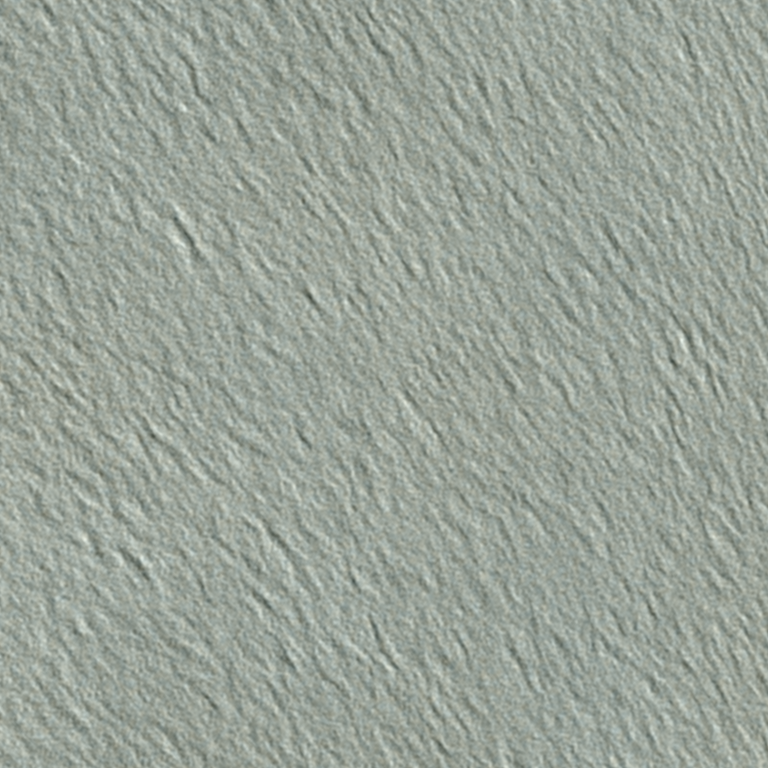
Reproduce this texture procedurally as a Shadertoy shader.

```glsl
// Grey-green rough paper with short slanted wrinkles lit from the upper right.

// Integer hash: one pseudo-random gradient per lattice cell, components in -1..1
vec2 hashGradient(ivec2 cell) {
    uvec2 h = uvec2(cell) * 1664525u + 1013904223u;
    h.x += h.y * 1664525u;
    h.y += h.x * 1664525u;
    h ^= h >> 16u;
    h.x += h.y * 1664525u;
    h.y += h.x * 1664525u;
    h ^= h >> 16u;
    return vec2(h & 65535u) / 32767.5 - 1.0;
}

float gradientNoise(vec2 p) {
    ivec2 cell = ivec2(floor(p));
    vec2 f = fract(p);
    vec2 w = f * f * (3.0 - 2.0 * f);
    float a = dot(hashGradient(cell), f);
    float b = dot(hashGradient(cell + ivec2(1, 0)), f - vec2(1, 0));
    float c = dot(hashGradient(cell + ivec2(0, 1)), f - vec2(0, 1));
    float d = dot(hashGradient(cell + ivec2(1, 1)), f - vec2(1, 1));
    return mix(mix(a, b, w.x), mix(c, d, w.x), w.y);
}

// Paper height: long wrinkles, shorter folds, bumps and fine grain
float paperHeight(vec2 p) {
    // Wrinkle frame: the slant steepens from left to right and wavers
    float across = dot(p, vec2(0.69, 0.54)) + 0.16 * p.x * p.x;
    float along = dot(p, vec2(0.54, -0.84));
    across += 0.018 * gradientNoise(p * 4.0 + 7.3);
    across += 0.004 * gradientNoise(p * 35.0 + 2.1);
    across += 0.0025 * gradientNoise(p * 85.0 + 51.2);

    // Wrinkles lean over slightly, so their shaded faces are the narrower ones
    vec2 wrinkleAt = vec2(across * 60.0, along * 21.0);
    wrinkleAt.x += 0.3 * gradientNoise(wrinkleAt);
    float wrinkles = gradientNoise(wrinkleAt);
    float folds = gradientNoise(vec2(across * 92.0, along * 36.0) + 63.4);
    float bumps = gradientNoise(vec2(across * 95.0, along * 68.0) + 27.8);
    float grain = gradientNoise(mat2(0.8, 0.6, -0.6, 0.8) * p * 150.0 + 18.9);

    float patches = 1.0 + 0.7 * gradientNoise(p * 11.0 + 31.7);
    return patches * (0.00125 * wrinkles + 0.00068 * folds) + 0.0006 * bumps + 0.0004 * grain;
}

void mainImage(out vec4 fragColor, in vec2 fragCoord) {
    vec2 p = fragCoord / iResolution.y;

    // Slope towards the light gives the relief shading
    vec2 lightStep = 0.0024 * vec2(0.84, 0.54);
    float relief = (paperHeight(p - 0.5 * lightStep) - paperHeight(p + 0.5 * lightStep)) / 0.0024;
    relief *= 1.1 - 0.2 * smoothstep(0.0, 0.8, p.x);

    // Broad tone drift, fine speckle and faint warm and cool flecks
    float tone = 0.045 * gradientNoise(p * 3.0 + 11.6) + 0.03 * gradientNoise(p * 14.0 + 4.2);
    float speckle = 0.12 * gradientNoise(mat2(0.6, 0.8, -0.8, 0.6) * p * 205.0 + 9.7);
    float warmth = 0.035 * gradientNoise(p * 100.0 + 40.5) + 0.012 * gradientNoise(p * 3.5 + 22.8);

    vec3 paper = vec3(0.604, 0.637, 0.598);
    fragColor = vec4(paper + relief + tone + speckle + warmth * vec3(1.0, 0.0, -1.0), 1.0);
}
```
